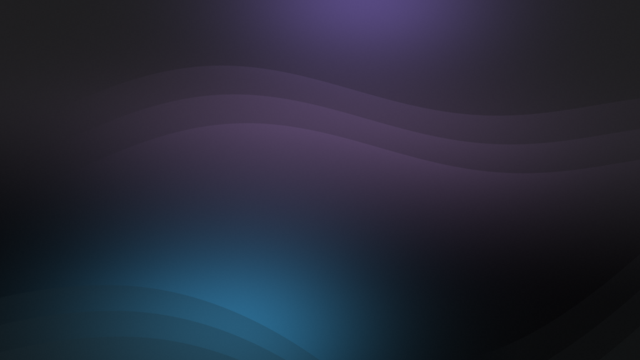
Reproduce this background procedurally as a WebGL 1 fragment shader.

```glsl
precision highp float;
// Dark abstract backdrop: violet, plum and blue glows over charcoal fading to black.
// Gaussian glows form the light; three families of stacked curves tint the area
// beneath each edge, giving soft translucent layers.

uniform vec2 u_resolution;

#define ASPECT 1.7778
#define LAYERS 3
#define WAVE_TINT vec3(0.045, 0.032, 0.055)
#define WAVE_FADE 0.14
#define HILL_COLOR vec3(0.11, 0.16, 0.18)
#define HILL_OPACITY 0.22
#define CORNER_TINT vec3(0.013, 0.015, 0.015)
#define CHARCOAL vec3(0.118, 0.116, 0.122)
#define NEAR_BLACK vec3(0.022, 0.022, 0.025)
#define GRAIN 0.005

float hash(vec2 p) {
  return fract(sin(dot(p, vec2(12.99, 78.23))) * 43758.5);
}

// Gaussian spot with separate reach on the negative and positive sides.
float glow(vec2 p, vec2 center, vec2 reachNeg, vec2 reachPos) {
  vec2 d = p - center;
  d /= mix(reachNeg, reachPos, step(0.0, d));
  return exp(-dot(d, d));
}

// Long ribbon across the upper half, bending down at both ends.
float waveHeight(float x, float layer) {
  x -= 0.035 * layer;
  float e = (x - 0.984) / 0.794;
  return 0.75 + 0.0694 * cos(4.112 * (x - 0.602)) - 0.032 * e * e * e * e - 0.08 * layer;
}

// Rounded hill at the lower left, flatter on its left side.
float hillHeight(float x, float layer) {
  float d = x - 0.301 - 0.018 * layer;
  d *= d < 0.0 ? 0.8 : 1.0;
  return 0.208 - 0.605 * d * d - 0.0715 * layer;
}

// Slope that climbs towards the lower right corner.
float cornerHeight(float x, float layer) {
  return 0.009 + 0.285 * pow(max(x - 1.296, 0.0) / 0.4815, 1.5) - 0.1 * layer;
}

// Smooth coverage for a signed depth below an edge.
float cover(float depth) {
  float width = 1.0 / u_resolution.y;
  return smoothstep(-width, width, depth);
}

void main() {
  vec2 uv = gl_FragCoord.xy / u_resolution;
  vec2 p = uv * vec2(ASPECT, 1.0);

  // Charcoal above, black below, with a slightly tilted transition.
  float tilt = 0.08 * (p.x - 0.889);
  vec3 color = mix(NEAR_BLACK, CHARCOAL, smoothstep(0.21, 0.70, p.y + tilt));

  // Violet light at the top, plum in the middle, blue at the lower left.
  color += vec3(0.22, 0.17, 0.38) * glow(p, vec2(1.02, 1.02), vec2(0.38, 0.22), vec2(0.36, 0.22));
  color += vec3(0.12, 0.08, 0.15) * glow(p, vec2(0.856, 0.62), vec2(0.62, 0.30), vec2(0.62, 0.19));
  color += vec3(0.14, 0.39, 0.53) * glow(p, vec2(0.65, 0.075), vec2(0.48, 0.28), vec2(0.39, 0.28));

  // Layers of the three curve families.
  float waveWindow = smoothstep(0.12, 0.8, p.x) * (1.0 - 0.6 * smoothstep(1.15, 1.85, p.x));
  float cornerWindow = smoothstep(1.3, 1.45, p.x);
  for (int i = 0; i < LAYERS; i++) {
    float layer = float(i);
    float waveDepth = waveHeight(p.x, layer) - p.y;
    float waveLight = cover(waveDepth) * exp(-max(waveDepth, 0.0) / WAVE_FADE);
    color += WAVE_TINT * waveLight * waveWindow;

    float hill = cover(hillHeight(p.x, layer) - p.y);
    color = mix(color, HILL_COLOR, HILL_OPACITY * hill);

    float corner = cover(cornerHeight(p.x, layer) - p.y);
    color += CORNER_TINT * corner * cornerWindow;
  }

  // Faint grain on a fixed grid hides banding.
  color += GRAIN * (hash(floor(uv * vec2(512.0, 288.0))) - 0.5);
  gl_FragColor = vec4(clamp(color, 0.0, 1.0), 1.0);
}
```
